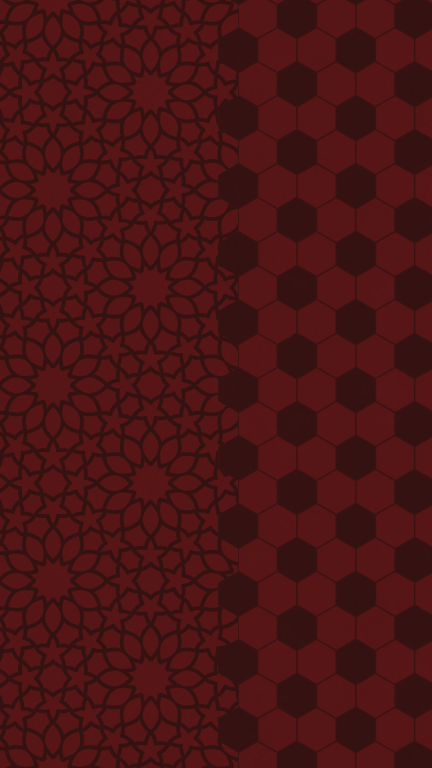
This pattern is drawn by a WebGL 1 fragment shader. Its source:

```glsl
precision highp float;
// Two-tone red panel: a lattice of twelve-petal rosettes and five-point stars
// on the left meets a stepped field of three-set hexagons on the right.
// The lattice is folded into one mirror triangle; hexagons use nearest centers.
uniform vec2 u_resolution;

const vec3 RED = vec3(0.342, 0.083, 0.088);
const vec3 DARK = vec3(0.207, 0.070, 0.070);
const vec3 SEAM = vec3(0.225, 0.072, 0.072);
const float GRAIN = 0.012;

// Canvas height is 1.
const vec2 ROSETTE_ORIGIN = vec2(0.0690, 0.7526);
const float HALF_PERIOD = 0.1272;
const vec2 HEX_ORIGIN = vec2(0.3100, 0.4922);
const float HEX_WIDTH = 0.0511;
const float SEAM_HALF = 0.0010;

// Lattice lengths, as fractions of HALF_PERIOD.
const float STRAP_HALF = 0.0195;
const float PETAL_INNER = 0.195;
const float PETAL_OUTER = 0.553;
const float STAR_TIP = 0.186;
const float STAR_NOTCH = 0.087;
const float STAR_BOW = 0.010;
const vec2 AXIS_STAR = vec2(0.0, 0.737);
const vec2 PAIR_STAR = vec2(0.373, 0.627);
const float PI = 3.14159265;

float hash(vec2 p) {
  p = fract(p * vec2(0.1031, 0.1137));
  p += dot(p, p.yx + 33.33);
  return fract((p.x + p.y) * p.x * 7.31);
}

float noise(vec2 p) {
  vec2 i = floor(p);
  vec2 f = fract(p);
  f = f * f * (3.0 - 2.0 * f);
  vec2 e = vec2(1.0, 0.0);
  return mix(mix(hash(i), hash(i + e), f.x),
             mix(hash(i + e.yx), hash(i + e.xx), f.x), f.y);
}

// Approximate distance to a parabolic bow from a to b, bulging to its left.
float bowDistance(vec2 p, vec2 a, vec2 b, float bulge) {
  float halfLength = 0.5 * length(b - a);
  vec2 along = normalize(b - a);
  vec2 v = p - 0.5 * (a + b);
  vec2 local = vec2(dot(v, along), dot(v, vec2(-along.y, along.x)));
  float t = clamp(local.x / halfLength, -1.0, 1.0);
  float slope = 2.0 * bulge * t / halfLength;
  float rise = (local.y - bulge * (1.0 - t * t)) / sqrt(1.0 + slope * slope);
  return length(vec2(local.x - t * halfLength, rise));
}

// Fold the plane into half of one sector, with a spoke at angle start.
vec2 foldSectors(vec2 p, float count, float start) {
  float sector = 2.0 * PI / count;
  float angle = atan(p.y, p.x + 1e-6) - start;
  angle = abs(mod(angle + 0.5 * sector, sector) - 0.5 * sector);
  return length(p) * vec2(cos(angle), sin(angle));
}

float petalDistance(vec2 p) {
  vec2 q = foldSectors(p, 12.0, 0.0);
  float bulge = 0.5 * (PETAL_INNER + PETAL_OUTER) * tan(PI / 12.0);
  return bowDistance(q, vec2(PETAL_INNER, 0.0), vec2(PETAL_OUTER, 0.0), bulge);
}

float starDistance(vec2 p, float start) {
  vec2 q = foldSectors(p, 5.0, start);
  vec2 notch = STAR_NOTCH * vec2(cos(PI / 5.0), sin(PI / 5.0));
  return bowDistance(q, notch, vec2(STAR_TIP, 0.0), STAR_BOW);
}

float latticeDistance(vec2 p) {
  vec2 q = abs(mod(p + 1.0, 2.0) - 1.0);
  if (q.x + q.y > 1.0) q = 1.0 - q.yx;
  q = vec2(min(q.x, q.y), max(q.x, q.y));
  float stars = min(starDistance(q - AXIS_STAR, -0.5 * PI),
                    starDistance(q - PAIR_STAR, -0.25 * PI));
  return min(petalDistance(q), stars);
}

// Center of the nearest pointy-top hexagon of unit width.
vec2 hexCenter(vec2 p) {
  vec2 cell = vec2(1.0, sqrt(3.0));
  vec2 even = floor(p / cell + 0.5) * cell;
  vec2 odd = (floor(p / cell) + 0.5) * cell;
  return length(p - even) < length(p - odd) ? even : odd;
}

void main() {
  vec2 p = gl_FragCoord.xy / u_resolution.y;
  float edge = 0.75 / u_resolution.y;

  // Rosette lattice
  float strap = latticeDistance((p - ROSETTE_ORIGIN) / HALF_PERIOD) - STRAP_HALF;
  vec3 lattice = mix(DARK, RED, smoothstep(-edge, edge, strap * HALF_PERIOD));

  // Hexagons: every third one along a row is dark
  vec2 h = (p - HEX_ORIGIN) / HEX_WIDTH;
  vec2 center = hexCenter(h);
  vec2 v = abs(h - center);
  float inside = (0.5 - max(v.x, dot(v, vec2(0.5, 0.866)))) * HEX_WIDTH;
  float third = mod(floor(2.0 * center.x + 0.5), 3.0);
  vec3 tile = third < 0.5 ? DARK : RED;
  vec3 hexes = mix(SEAM, tile, smoothstep(-edge, edge, inside - SEAM_HALF));

  // Whole hexagons form the stepped border
  vec3 color = center.x > -0.25 ? hexes : lattice;
  float wear = noise(p * 260.0) + noise(p * 24.0) - 1.0;
  gl_FragColor = vec4(color + GRAIN * wear * color / RED.r, 1.0);
}
```
